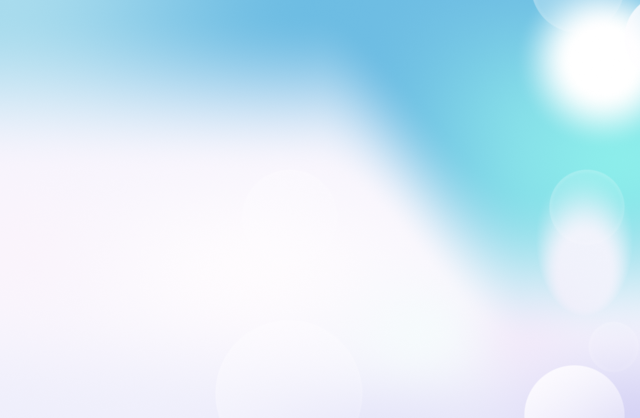
Write a WebGL 2 fragment shader that draws this background.

```glsl
#version 300 es
precision highp float;
// Soft sky-to-white backdrop: a curved blue wash melts into pale paper,
// with two bright glows on the right and a few translucent discs.
// Built from smoothstep masks, gaussian tints and disc distances.

uniform vec2 u_resolution;
out vec4 outColor;

#define ASPECT 1.533        // layout width when the height is 1
#define EDGE_LEFT 0.22      // depth of the sky edge on the left
#define EDGE_DROP 0.42      // extra depth of the sky on the right
#define EDGE_SOFT 0.19      // half width of the sky fade
#define SUN_POS vec2(1.445, 0.855)
#define COLUMN_POS vec2(1.40, 0.35)
#define RIM_STRENGTH 0.10
#define GRAIN 0.004

// Disc data: centre, radius, opacity
const int DISC_COUNT = 7;
const vec4 DISCS[DISC_COUNT] = vec4[](
    vec4(1.384, 1.034, 0.112, 0.42),
    vec4(1.600, 0.910, 0.104, 0.75),
    vec4(1.406, 0.504, 0.090, 0.16),
    vec4(0.694, 0.480, 0.114, 0.35),
    vec4(0.692, 0.058, 0.176, 0.42),
    vec4(1.376, 0.006, 0.120, 0.85),
    vec4(1.470, 0.170, 0.060, 0.15));

float hash(vec2 p) {
    vec3 q = fract(vec3(p.xyx) * 0.1031);
    q += dot(q, q.yzx + 33.33);
    return fract((q.x + q.y) * q.z);
}

// Elliptical gaussian falloff
float blob(vec2 p, vec2 centre, vec2 size) {
    vec2 d = (p - centre) / size;
    return exp(-dot(d, d));
}

vec3 skyColor(vec2 p) {
    vec3 pale = vec3(0.66, 0.86, 0.93);
    vec3 blue = vec3(0.43, 0.74, 0.89);
    vec3 cyan = vec3(0.52, 0.86, 0.91);
    vec3 aqua = vec3(0.55, 0.93, 0.92);
    vec3 c = mix(pale, blue, smoothstep(0.0, 0.75, p.x));
    float toCyan = smoothstep(0.85, 1.3, p.x) * smoothstep(1.1, 0.7, p.y);
    c = mix(c, cyan, toCyan);
    return mix(c, aqua, blob(p, vec2(1.50, 0.62), vec2(0.24, 0.17)));
}

vec3 paperColor(vec2 p) {
    vec3 c = mix(vec3(0.935, 0.935, 0.985), vec3(0.965, 0.955, 0.99),
                 smoothstep(0.0, 0.3, p.y));
    // Warm white heart, pink left side and mint patch
    c = mix(c, vec3(0.995, 0.985, 0.995), blob(p, vec2(0.60, 0.36), vec2(0.46, 0.22)));
    c = mix(c, vec3(0.985, 0.955, 0.985), 0.7 * blob(p, vec2(0.0, 0.40), vec2(0.25, 0.18)));
    c = mix(c, vec3(0.965, 0.985, 0.99), blob(p, vec2(1.04, 0.20), vec2(0.20, 0.13)));
    // Lilac shade in the lower right
    c = mix(c, vec3(0.955, 0.92, 0.98), 0.8 * blob(p, vec2(1.26, 0.20), vec2(0.13, 0.16)));
    c = mix(c, vec3(0.89, 0.89, 0.975), 0.8 * blob(p, vec2(0.92, -0.06), vec2(0.32, 0.12)));
    return mix(c, vec3(0.84, 0.83, 0.96), blob(p, vec2(1.54, -0.02), vec2(0.30, 0.16)));
}

vec3 addDiscs(vec3 c, vec2 p, float pixel) {
    for (int i = 0; i < DISC_COUNT; i++) {
        vec4 disc = DISCS[i];
        vec2 local = (p - disc.xy) / disc.z;
        float dist = (length(local) - 1.0) * disc.z;
        float inside = smoothstep(pixel, -pixel, dist);
        float rim = smoothstep(-0.012, 0.0, dist) * RIM_STRENGTH;
        // Brighter toward the upper left
        float lit = clamp(0.65 + 0.4 * dot(local, vec2(-0.5, 0.8)), 0.25, 1.0);
        c = mix(c, vec3(0.995, 0.99, 1.0), inside * (disc.w * lit + rim * (1.0 - disc.w)));
    }
    return c;
}

void main() {
    vec2 p = gl_FragCoord.xy / u_resolution * vec2(ASPECT, 1.0);
    float pixel = 1.0 / u_resolution.y;

    // Sky above a curved, soft edge
    float edge = EDGE_LEFT + EDGE_DROP * smoothstep(0.75, 1.27, p.x);
    float paper = smoothstep(edge - EDGE_SOFT, edge + EDGE_SOFT, 1.0 - p.y);

    // Pale column rising through the right side
    vec2 column = (p - COLUMN_POS) / vec2(0.13, 0.19);
    float columnGlow = smoothstep(1.25, 0.45, length(column));
    paper = max(paper, columnGlow * 0.95);
    vec3 color = mix(skyColor(p), paperColor(p), paper);

    // Bright round glow
    float sun = smoothstep(0.215, 0.075, length(p - SUN_POS));
    color = mix(color, vec3(1.0), sun);

    color = addDiscs(color, p, pixel);
    color += (hash(gl_FragCoord.xy) - 0.5) * GRAIN;
    outColor = vec4(clamp(color, 0.0, 1.0), 1.0);
}
```
